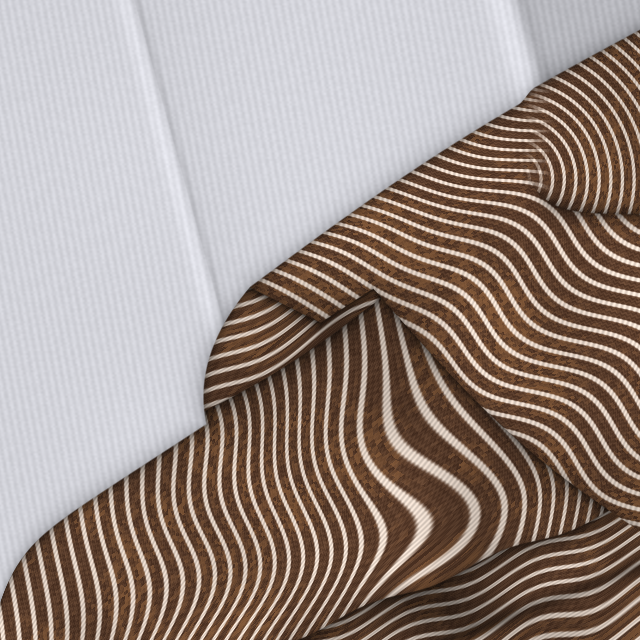
This texture is drawn by a WebGL 1 fragment shader. Its source:

```glsl
precision highp float;
// Draped brown cloth with pale woven stripes, lying over a light ribbed fabric.
uniform vec2 u_resolution;

const vec3 LINEN = vec3(0.835, 0.838, 0.865);
const vec3 BROWN_DARK = vec3(0.22, 0.135, 0.09);
const vec3 BROWN_MID = vec3(0.37, 0.26, 0.19);
const vec3 BROWN_WARM = vec3(0.50, 0.34, 0.21);
const vec3 STRIPE = vec3(0.87, 0.81, 0.76);
const float STRIPE_HALF = 0.145;   // in stripe periods
const float RIB_COUNT = 86.0;
const float WEAVE = 150.0;
const float EDGE = 0.0016;
const float PI = 3.14159;

float hash(vec2 p) { return fract(sin(dot(p, vec2(127.1, 311.7))) * 43758.5453); }

float noise(vec2 p) {
  vec2 i = floor(p), f = fract(p);
  f = f * f * (3.0 - 2.0 * f);
  return mix(mix(hash(i), hash(i + vec2(1.0, 0.0)), f.x),
             mix(hash(i + vec2(0.0, 1.0)), hash(i + vec2(1.0, 1.0)), f.x), f.y);
}

float softRamp(float x, float w) { return 0.5 * (x + sqrt(x * x + w * w)); }
float bell(float x, float w) { return exp(-x * x / (w * w)); }
float cover(float d) { return smoothstep(-EDGE, EDGE, d); }
float occlusion(float d, float w) { return exp(-max(d, 0.0) / w); }

// Outlines: q.x runs right, q.y runs down from the top.
float silhouette(vec2 q) {
  float top = 0.449 - 0.64 * (q.x - 0.39) - 0.02 * sin(PI * (q.x - 0.39) / 0.61)
            - 0.012 * smoothstep(0.81, 0.835, q.x);
  float rise = 0.62 - max(q.y, 0.44);
  float side = q.x - 0.318 - 2.47 * rise * rise;
  float low = 0.788 - 0.65 * (q.x - 0.13) + 0.07 * exp(-q.x / 0.03);
  return max(min((q.y - top) * 0.84, side), (q.y - low) * 0.84);
}

float upperEdge(float x) {
  float pocket = min(0.449 + 0.5 * (x - 0.39), 0.505 - 0.65 * (x - 0.5));
  return max(pocket, 0.47 + 0.9 * (x - 0.6) + 0.03 * sin(PI * (x - 0.6) / 0.4));
}
float cuffEdge(float x) { return 0.64 - 0.64 * (x - 0.325) + 0.01 * sin(PI * (x - 0.325) / 0.26); }
float lowerEdge(float x) { return 1.0 - 0.4 * (x - 0.45) + 0.006 * sin(x * 30.0); }
float curlEdge(float x) { return 0.335 - 0.05 * exp(-max(x - 0.83, 0.0) / 0.03); }

// Stripe fields: one stripe for each whole number.
float upperField(vec2 q) {
  float bend = dot(q - vec2(0.52, 0.39), vec2(-0.35, -0.94));
  float sway = 0.7 * sin((q.x + q.y) * 17.0 - 2.5) * smoothstep(0.5, 0.8, q.x);
  return 21.0 * q.x - 31.0 * q.y + 28.0 * softRamp(bend, 0.04) + sway;
}
float curlField(vec2 q) {
  return upperField(vec2(0.82, 0.22)) + 55.0 * (length(q - vec2(0.80, 0.28)) - 0.063);
}
float cuffField(vec2 q) {
  return 23.0 * q.x + 42.0 * q.y + 0.5 * sin(q.x * 26.0);
}
float bodyField(vec2 q) {
  float fan = 0.5 * smoothstep(0.55, 0.85, q.x) * (q.y - 0.48);
  float dip = 0.045 * bell(q.y - 0.69, 0.12) * bell(q.x - 0.53, 0.12);
  float wave = 0.012 * sin((q.y - 0.67 + 0.2 * q.x) * 27.0) * bell(q.x - 0.33, 0.17);
  float turn = dot(q - vec2(0.75, 0.80), vec2(0.35, 0.94));
  return 38.0 * (q.x - 0.2 * (q.y - 0.6) - fan + dip - wave) + 45.0 * softRamp(turn, 0.05);
}
float underField(vec2 q) {
  float turn = dot(q - vec2(0.78, 0.97), vec2(0.36, 0.93));
  return 19.0 * q.x + 46.0 * q.y - 15.0 * softRamp(turn, 0.02) + 0.4 * sin(q.x * 32.0);
}

vec3 cloth(vec2 q, float field, float shade) {
  float along = (q.x * 0.8 + q.y) * WEAVE;
  float twist = sin(2.0 * PI * (along * 0.8 + field * 2.0));
  float thread = 0.5 + 0.5 * sin(2.0 * PI * field * 4.0 + 1.5 * twist);
  float fleck = hash(floor(vec2(along, field * 5.0)));
  float patchy = noise(q * 15.0);
  vec3 c = mix(BROWN_DARK, BROWN_MID, 0.2 + 0.45 * thread + 0.4 * fleck);
  c = mix(c, BROWN_WARM, smoothstep(0.5, 1.0, patchy * 0.6 + fleck * 0.5) * 0.65);
  float fromStripe = abs(fract(field) - 0.5) - 0.012 * twist;
  float stripe = 1.0 - smoothstep(STRIPE_HALF - 0.07, STRIPE_HALF + 0.06, fromStripe);
  c = mix(c, STRIPE * (0.94 + 0.08 * twist), stripe);
  return c * shade * (0.88 + 0.24 * noise(q * 8.0 + 4.0));
}

vec3 ribbedLinen(vec2 q, float gap) {
  float rib = sin(2.0 * PI * RIB_COUNT * (q.x - 0.19 * q.y));
  float grain = noise(q * vec2(260.0, 300.0));
  float foldA = q.x - 0.195 - 0.276 * q.y;
  float foldB = q.x - 0.79 - 0.31 * q.y;
  float light = 1.0 + 0.028 * rib + 0.035 * (grain - 0.5) + 0.04 * (noise(q * 4.0) - 0.5);
  light += 0.06 * bell(foldA + 0.002, 0.012) + 0.07 * bell(foldB + 0.012, 0.02);
  light -= 0.08 * bell(foldA - 0.018, 0.007) + 0.05 * cover(foldA - 0.015) * exp(-max(foldA, 0.0) / 0.07);
  light -= 0.13 * smoothstep(0.0, 0.03, foldB) + 0.05 * bell(foldB - 0.025, 0.012);
  light -= 0.22 * occlusion(-gap, 0.014);
  return LINEN * light;
}

void main() {
  vec2 uv = gl_FragCoord.xy / u_resolution;
  vec2 q = vec2(uv.x, 1.0 - uv.y);
  float body = silhouette(q);
  float upper = upperEdge(q.x) - q.y, cuff = cuffEdge(q.x) - q.y;
  float lower = lowerEdge(q.x) - q.y, curl = curlEdge(q.x) - q.y;

  // Hidden layer at the bottom, with its dark pocket.
  float pocket = bell(length((q - vec2(0.70, 0.955)) * vec2(0.7, 1.5)), 0.06);
  float ridge = dot(q - vec2(0.78, 0.97), vec2(0.36, 0.93));
  float shade = 1.0 - 0.55 * occlusion(-lower, 0.018) - 0.35 * pocket - 0.3 * bell(ridge, 0.012);
  vec3 fabric = cloth(q, underField(q), shade);

  // Main drape, cuff, then upper roll.
  shade = 1.04 - 0.6 * occlusion(-max(upper, cuff), 0.018) - 0.2 * occlusion(lower, 0.012);
  fabric = mix(fabric, cloth(q, bodyField(q), shade), cover(lower));
  shade = 1.03 - 0.65 * occlusion(-upper, 0.011) - 0.25 * occlusion(cuff, 0.006);
  fabric = mix(fabric, cloth(q, cuffField(q), shade), cover(cuff));
  float curlSide = smoothstep(0.81, 0.87, q.x);
  shade = 1.05 - 0.25 * occlusion(upper, 0.012) - 0.55 * curlSide * occlusion(abs(curl), 0.015);
  vec3 roll = cloth(q, upperField(q), shade);
  roll = mix(roll, cloth(q, curlField(q), shade), cover(curl) * curlSide);
  fabric = mix(fabric, roll, cover(upper));

  fabric *= 1.0 - 0.4 * occlusion(body, 0.009);
  gl_FragColor = vec4(mix(ribbedLinen(q, body), fabric, cover(body)), 1.0);
}
```
